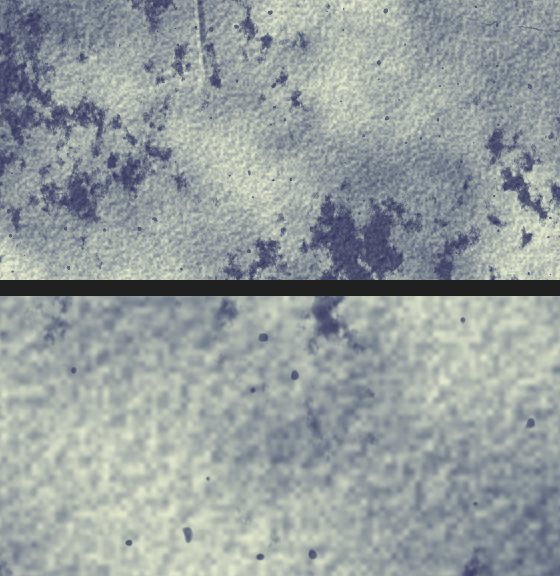
Top, the full canvas; bottom, a detail of the centre.
This texture is drawn by a WebGL 1 fragment shader. Its source:

```glsl
precision highp float;
uniform vec2 u_resolution;

const vec3 INK = vec3(0.25, 0.26, 0.40);
const vec3 SLATE = vec3(0.47, 0.51, 0.56);
const vec3 PLASTER = vec3(0.76, 0.79, 0.73);
const float BASE_TONE = 0.655;
const float STAIN_TONE = 0.27;
const float CLOUD_AMOUNT = 0.62;
const float GRAIN_AMOUNT = 0.17;
const float RELIEF_AMOUNT = 0.15;
const float STAIN_LEVEL = 0.72;
const float STAIN_SOFTNESS = 0.10;
const float CRUMBLE_AMOUNT = 1.0;
const vec2 BLOT_CENTER = vec2(1.28, 0.17);
const vec2 BLOT_SIZE = vec2(0.21, 0.19);
const vec2 CALM_CENTER = vec2(0.98, 0.48);
const vec2 CALM_SIZE = vec2(0.30, 0.34);
const float PIT_CELLS = 15.0;
const float STREAK_X = 0.71;

float hash(vec2 p) {
  vec3 q = fract(vec3(p.xyx) * 0.1031);
  q += dot(q, q.yzx + 33.33);
  return fract((q.x + q.y) * q.z);
}

float noise(vec2 p) {
  vec2 cell = floor(p);
  vec2 f = fract(p);
  f = f * f * (3.0 - 2.0 * f);
  float low = mix(hash(cell), hash(cell + vec2(1.0, 0.0)), f.x);
  float high = mix(hash(cell + vec2(0.0, 1.0)), hash(cell + 1.0), f.x);
  return mix(low, high, f.y);
}

float fbm(vec2 p, float gain) {
  float sum = 0.0;
  float weight = 1.0;
  float total = 0.0;
  for (int i = 0; i < 5; i++) {
    sum += weight * noise(p);
    total += weight;
    weight *= gain;
    p = mat2(1.6, 1.2, -1.2, 1.6) * p + 17.3;
  }
  return sum / total;
}

float bump(vec2 p, vec2 center, vec2 size) {
  vec2 d = (p - center) / size;
  return exp(-dot(d, d));
}

// Broad patches broken up by a crumbly fine pattern
float stainMask(vec2 p) {
  float region = fbm(p * vec2(2.9, 2.3) + 41.0, 0.5);
  region += 0.32 * bump(p, BLOT_CENTER, BLOT_SIZE);
  region -= 0.13 * bump(p, CALM_CENTER, CALM_SIZE);
  float crumble = fbm(p * vec2(17.0, 14.0) + 90.0, 0.64) - 0.5;
  float level = region + CRUMBLE_AMOUNT * crumble;
  return smoothstep(STAIN_LEVEL - STAIN_SOFTNESS, STAIN_LEVEL + STAIN_SOFTNESS, level);
}

// Small ragged holes, at most one in a cell
float pitMask(vec2 p) {
  vec2 q = p * PIT_CELLS;
  vec2 cell = floor(q);
  vec2 center = 0.25 + 0.5 * vec2(hash(cell + 5.0), hash(cell + 63.0));
  float radius = mix(0.04, 0.13, pow(hash(cell + 29.0), 3.0));
  float d = length(fract(q) - center) + 0.10 * (noise(p * 110.0) - 0.5);
  float present = step(0.72, hash(cell + 111.0));
  return present * (1.0 - smoothstep(radius - 0.03, radius + 0.03, d));
}

// Sunlit bumps, lit from the upper left
float relief(vec2 p) {
  vec2 toLight = vec2(-0.004, 0.004);
  return noise((p - toLight) * 75.0) - noise((p + toLight) * 75.0);
}

// Pale vertical run with a dark broken edge: x is pale, y is dark
vec2 streak(vec2 p) {
  float x = p.x - STREAK_X - 0.025 * (noise(vec2(p.y * 9.0, 3.0)) - 0.5);
  float reach = smoothstep(0.62, 0.74, p.y);
  float broken = smoothstep(0.40, 0.62, fbm(p * vec2(20.0, 9.0), 0.6));
  float pale = 1.0 - smoothstep(0.003, 0.010, abs(x));
  float dark = 1.0 - smoothstep(0.004, 0.016, abs(x - 0.018));
  return reach * vec2(pale, dark * broken);
}

// Hairline crack near the upper right corner
float crack(vec2 p) {
  float path = 0.93 - 0.22 * (p.x - 1.75) + 0.09 * (fbm(vec2(p.x * 9.0, 7.0), 0.6) - 0.5);
  float thin = 1.0 - smoothstep(0.001, 0.005, abs(p.y - path));
  return thin * smoothstep(1.62, 1.75, p.x) * smoothstep(0.3, 0.6, noise(p * 24.0));
}

vec3 toneColor(float tone) {
  tone = clamp(tone, 0.20, 0.90);
  vec3 shade = mix(INK, SLATE, (tone - INK.g) / (SLATE.g - INK.g));
  vec3 light = mix(SLATE, PLASTER, (tone - SLATE.g) / (PLASTER.g - SLATE.g));
  return tone < SLATE.g ? shade : light;
}

void main() {
  vec2 p = gl_FragCoord.xy / u_resolution.y;

  // Weathered plaster
  float tone = BASE_TONE + CLOUD_AMOUNT * (fbm(p * 3.2 + 8.0, 0.58) - 0.5);
  vec2 run = streak(p);
  tone += 0.12 * run.x;

  // Dark marks
  float marks = max(0.9 * stainMask(p), 0.75 * pitMask(p));
  marks = max(marks, max(0.65 * run.y, 0.5 * crack(p)));
  tone = mix(tone, STAIN_TONE, marks);

  // Surface grain, weaker in the stains
  float grain = GRAIN_AMOUNT * (noise(p * 140.0 + 31.0) - 0.5) + RELIEF_AMOUNT * relief(p);
  tone += grain * (1.0 - 0.45 * marks);
  gl_FragColor = vec4(toneColor(tone), 1.0);
}
```
